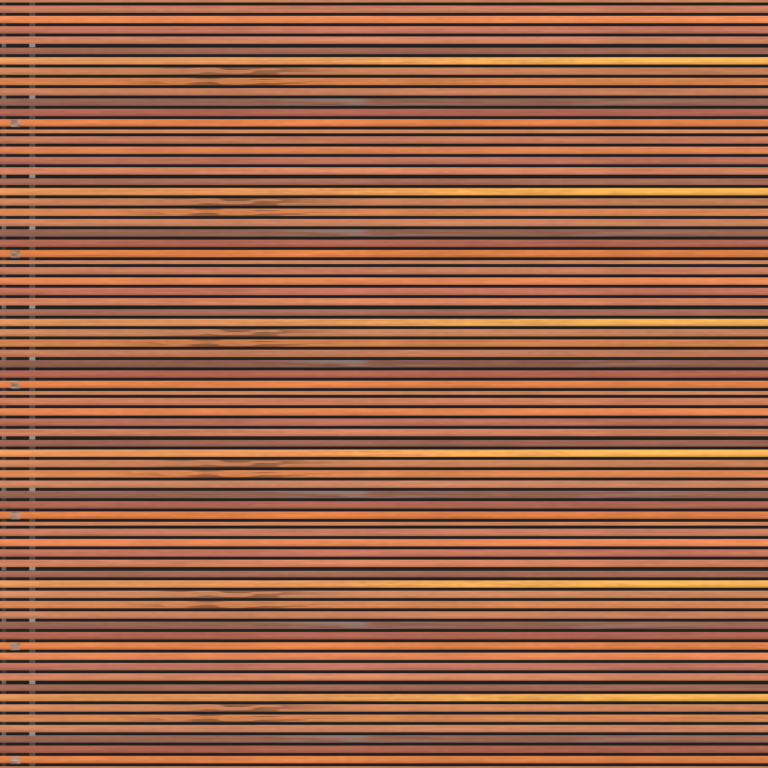
This texture is drawn by a Shadertoy shader. Its source:

```glsl
// Horizontal timber slats over dark gaps: a group of thirteen slats, one of them thin,
// repeats down the canvas, with the fifth group shortened by two slats.
// Each slat takes a palette tone, stretched noise for grain, and small metal fixings at left.

#define PITCH 0.01345        // height of a slat with its gap
#define THIN 0.0089          // height of the thin slat with its gap
#define FIRST_TOP 0.0725     // top of the first full group, from the upper edge
#define GAP_HALF 0.135       // half gap, in pitches
#define SOFT_EDGE 0.08       // softness of slat edges, in pitches
#define GRAIN 0.24           // strength of the wood grain
#define VARIATION 0.08       // tone change from group to group
#define GAP_COLOR vec3(0.135, 0.12, 0.125)
#define GOLD_COLOR vec3(0.97, 0.70, 0.34)
#define WEAR_COLOR vec3(0.56, 0.51, 0.49)
#define METAL_COLOR vec3(0.66, 0.62, 0.60)

const float GROUP = 12.0 * PITCH + THIN;

// Slat tones from the top of a group to its bottom
const vec3 TONES[13] = vec3[13](
    vec3(0.87, 0.57, 0.35), vec3(0.80, 0.52, 0.36), vec3(0.86, 0.53, 0.33),
    vec3(0.79, 0.51, 0.37), vec3(0.58, 0.39, 0.32), vec3(0.67, 0.39, 0.31),
    vec3(0.90, 0.52, 0.30), vec3(0.80, 0.52, 0.36), vec3(0.77, 0.48, 0.36),
    vec3(0.90, 0.53, 0.34), vec3(0.75, 0.45, 0.36), vec3(0.83, 0.52, 0.38),
    vec3(0.63, 0.41, 0.33));

float hash(vec2 p) {
    vec3 q = fract(vec3(p.xyx) * 0.1031);
    q += dot(q, q.yzx + 33.33);
    return fract((q.x + q.y) * q.z);
}

float noise(vec2 p) {
    vec2 i = floor(p), f = fract(p);
    f = f * f * (3.0 - 2.0 * f);
    return mix(mix(hash(i), hash(i + vec2(1, 0)), f.x),
               mix(hash(i + vec2(0, 1)), hash(i + vec2(1, 1)), f.x), f.y);
}

// Soft interval around a centre
float band(float x, float center, float halfWidth, float soft) {
    return 1.0 - smoothstep(halfWidth - soft, halfWidth + soft, abs(x - center));
}

void mainImage(out vec4 fragColor, in vec2 fragCoord) {
    vec2 uv = fragCoord / iResolution.xy;
    float pixel = 1.0 / iResolution.y;

    // Distance down from the first group; the fifth group skips two slats
    float down = 1.0 - uv.y - FIRST_TOP;
    if (down > 4.0 * GROUP + 7.0 * PITCH) down += THIN + PITCH;
    float group = floor(down / GROUP);
    float t = down - group * GROUP;

    // Slat index, and distances to the gap centres above and below
    float thinTop = 7.0 * PITCH;
    float slat, above, height = PITCH;
    if (t < thinTop) {
        slat = floor(t / PITCH);
        above = t - slat * PITCH;
    } else if (t < thinTop + THIN) {
        slat = 7.0;
        above = t - thinTop;
        height = THIN;
    } else {
        float rest = t - thinTop - THIN;
        slat = min(8.0 + floor(rest / PITCH), 12.0);
        above = rest - (slat - 8.0) * PITCH;
    }
    float below = height - above;
    float edge = min(above, below);
    float across = above / PITCH;

    // Grain: broad streaks, fine fibres and short flecks
    float seed = slat * 17.0;
    float broad = noise(vec2(uv.x * 7.0 + seed, across * 2.5 + seed));
    float fine = noise(vec2(uv.x * 26.0 + seed * 3.0, across * 6.0 + seed));
    float fleck = noise(vec2(uv.x * 110.0, across * 5.0 + seed + group * 29.0));
    float grain = 0.45 * broad + 0.35 * fine + 0.2 * fleck - 0.5;

    vec3 wood = TONES[int(slat)];
    if (slat < 0.5)
        wood = mix(wood, GOLD_COLOR, smoothstep(0.35, 0.85, uv.x + 0.3 * grain));
    wood *= 1.0 + GRAIN * grain + VARIATION * (hash(vec2(slat, group + 3.0)) - 0.5);
    wood *= 1.0 - 0.16 * smoothstep(0.55, 0.9, above / height);

    // Dark knots of grain on two slats, weathered grey on a third
    if (slat > 0.5 && slat < 2.5)
        wood *= 1.0 - 0.3 * band(uv.x, 0.3, 0.1, 0.1) * smoothstep(0.5, 0.8, fine);
    if (abs(slat - 4.0) < 0.5) {
        float worn = band(uv.x, 0.46, 0.07, 0.12) + 0.4 * band(uv.x, 0.8, 0.06, 0.12);
        wood = mix(wood, WEAR_COLOR, worn * smoothstep(0.3, 0.75, fine) * 0.75);
    }

    // Slat over gap; the last slat of a group sits below a wider gap
    float wider = slat > 11.5 ? 0.08 * PITCH : 0.0;
    float inside = min(above - wider, below) - GAP_HALF * PITCH;
    float soft = max(SOFT_EDGE * PITCH, 0.6 * pixel);
    vec3 color = mix(GAP_COLOR, wood, smoothstep(-soft, soft, inside));

    // Clips at the gaps, brighter on two rows of each group
    float gapRow = slat + (below < above ? 1.0 : 0.0);
    bool brightRow = abs(gapRow - 4.0) < 0.5 || abs(gapRow - 12.0) < 0.5;
    float clips = band(uv.x, 0.042, 0.004, pixel) + 0.6 * band(uv.x, 0.005, 0.003, pixel);
    clips *= 1.0 - smoothstep(0.1 * PITCH, 0.28 * PITCH, edge);
    color = mix(color, METAL_COLOR, clips * (brightRow ? 0.85 : 0.3));

    // Bracket on the orange slat
    if (abs(slat - 6.0) < 0.5) {
        float bracket = band(uv.x, 0.02, 0.006, pixel) * band(across, 0.55, 0.36, 0.12);
        color = mix(color, METAL_COLOR * (0.6 + 0.5 * fleck), 0.75 * bracket);
    }
    fragColor = vec4(color, 1.0);
}
```
